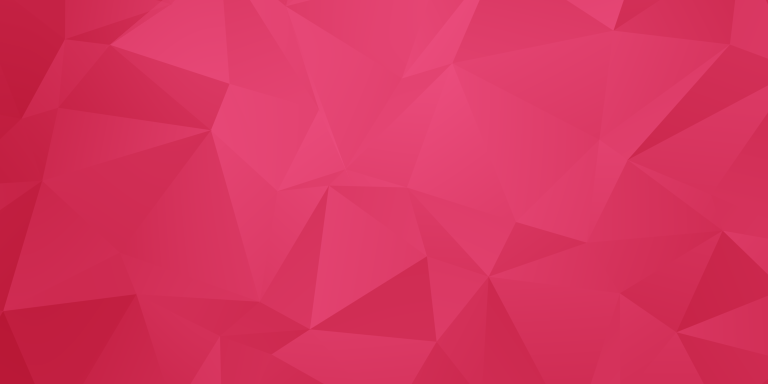
Reproduce this background procedurally as a Shadertoy shader.

```glsl
vec2 hash2(vec2 cell) {
    vec2 s = vec2(dot(cell, vec2(127.1, 311.7)), dot(cell, vec2(269.5, 183.3)));
    return fract(sin(s) * 43758.5453);
}

// Corner of the irregular mesh, in grid units
vec2 meshVertex(vec2 cell) {
    return cell + 0.96 * (hash2(cell) - 0.5);
}

// Distance to the nearest side, positive inside, for either winding
float triangleDistance(vec2 p, vec2 a, vec2 b, vec2 c) {
    vec2 ab = b - a, bc = c - b, ca = a - c;
    float winding = sign(ab.x * bc.y - ab.y * bc.x);
    vec2 pa = p - a, pb = p - b, pc = p - c;
    float d1 = (ab.x * pa.y - ab.y * pa.x) / length(ab);
    float d2 = (bc.x * pb.y - bc.y * pb.x) / length(bc);
    float d3 = (ca.x * pc.y - ca.y * pc.x) / length(ca);
    return min(winding * d1, min(winding * d2, winding * d3));
}

// Broad light: bright upper middle, deep left side, redder floor
float broadTone(vec2 p) {
    float fall = length((p - vec2(0.95, 0.87)) * vec2(0.68, 0.85));
    return 0.95 - 0.5 * fall - 0.28 * smoothstep(0.55, 0.05, p.x);
}

vec3 crimsonRamp(float tone) {
    float t = clamp(tone, 0.0, 1.0);
    return vec3(0.70 + 0.22 * t, 0.08 + 0.22 * pow(t, 1.3), 0.19 + 0.30 * pow(t, 1.2));
}

void mainImage(out vec4 fragColor, in vec2 fragCoord) {
    const float density = 4.3;
    const mat2 tilt = mat2(0.94, 0.34, -0.34, 0.94);
    vec2 p = fragCoord / iResolution.y;
    p.x += 1.0 - 0.5 * iResolution.x / iResolution.y;
    vec2 q = tilt * p * density;
    vec2 home = floor(q);
    float softness = 0.7 * density / iResolution.y;
    float toneSum = 0.0, coverSum = 0.0;

    // Gather the triangles of the surrounding quads
    for (int j = -1; j <= 1; j++)
    for (int i = -1; i <= 1; i++) {
        vec2 cell = home + vec2(i, j);
        vec2 a = meshVertex(cell);
        vec2 b = meshVertex(cell + vec2(1, 0));
        vec2 c = meshVertex(cell + vec2(1, 1));
        vec2 d = meshVertex(cell + vec2(0, 1));

        // Pick one of the two diagonals
        if (hash2(cell + 17.3).x > 0.5) {
            vec2 first = a;
            a = b; b = c; c = d; d = first;
        }

        for (int k = 0; k < 2; k++) {
            vec2 middle = k == 0 ? b : d;
            float cover = smoothstep(-softness, softness, triangleDistance(q, a, middle, c));
            if (cover <= 0.0) continue;

            // Flat facet shade with a gentle slope of its own
            vec2 seed = hash2(cell + 41.7 + 23.0 * float(k));
            vec2 center = (a + middle + c) / 3.0;
            float base = mix(broadTone(center * tilt / density), broadTone(p), 0.45);
            float angle = 6.2832 * seed.y;
            float slope = 0.09 * dot(q - center, vec2(cos(angle), sin(angle)));
            float shade = base + (seed.x - 0.5) * (0.40 - 0.22 * base) + slope;
            toneSum += cover * shade;
            coverSum += cover;
        }
    }

    fragColor = vec4(crimsonRamp(toneSum / max(coverSum, 0.001)), 1.0);
}
```
